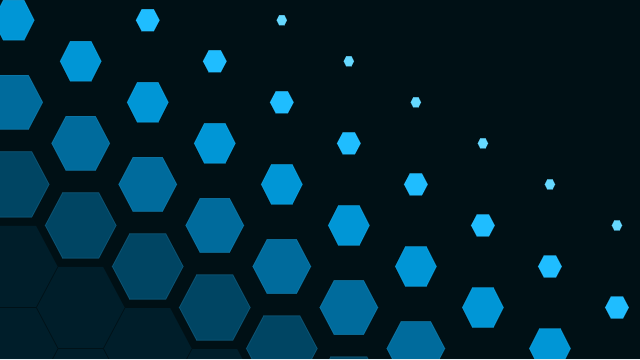
This background is drawn by a WebGL 1 fragment shader. Its source:

```glsl
precision highp float;

uniform vec2 u_resolution;

const vec3 BACKGROUND = vec3(0.0, 0.062, 0.084);
const vec3 RIM_LIGHT = vec3(0.35, 0.80, 1.0);
const vec3 BASE_LINE = vec3(0.92, 0.95, 0.96);
const vec2 GRID_ORIGIN = vec2(0.0380, 0.9438);
const vec2 GRID_STEP = vec2(0.1862, 0.228);
const float TOP_RATIO = 0.51;
const float RIM_WIDTH = 0.0022;
const float BASE_HEIGHT = 0.0028;

// Signed distance to a flat-topped hexagon with the given half width and height
float hexDistance(vec2 p, vec2 halfSize) {
    p = abs(p);
    vec2 slantNormal = normalize(vec2(halfSize.y, halfSize.x * (1.0 - TOP_RATIO)));
    float slant = dot(p - vec2(halfSize.x, 0.0), slantNormal);
    return max(p.y - halfSize.y, slant);
}

// Half size of the hexagons on a diagonal, growing toward the lower left
vec2 diagonalSize(float level) {
    if (level < -2.5) return vec2(0.0);
    if (level < -1.5) return vec2(0.0146, 0.0142);
    if (level < -0.5) return vec2(0.0332, 0.0308);
    if (level < 0.5) return vec2(0.0579, 0.0560);
    if (level < 1.5) return vec2(0.0815, 0.0759);
    if (level < 2.5) return vec2(0.0995, 0.0919);
    return vec2(0.1220, 0.1128);
}

// Fill colour of a diagonal, from pale cyan to deep navy
vec3 diagonalColor(float level) {
    if (level < -1.5) return vec3(0.40, 0.85, 1.0);
    if (level < -0.5) return vec3(0.12, 0.74, 1.0);
    if (level < 0.5) return vec3(0.0, 0.59, 0.84);
    if (level < 1.5) return vec3(0.0, 0.42, 0.61);
    if (level < 2.5) return vec3(0.0, 0.27, 0.39);
    return vec3(0.0, 0.118, 0.165);
}

float coverage(float dist, float pixelSize) {
    return clamp(0.5 - dist / pixelSize, 0.0, 1.0);
}

// Fill with a faint lighter rim on the lit diagonals
vec3 hexColor(float level, float dist, float pixelSize) {
    float rim = 1.0 - coverage(dist + RIM_WIDTH, pixelSize);
    float strength = level < 2.5 ? 0.15 : 0.0;
    return mix(diagonalColor(level), RIM_LIGHT, rim * strength);
}

void main() {
    float pixelSize = 1.0 / u_resolution.y;
    vec2 p = gl_FragCoord.xy * pixelSize;

    // Grid position, with rows counted downward
    vec2 grid = (p - GRID_ORIGIN) / GRID_STEP * vec2(1.0, -1.0);
    vec3 color = BACKGROUND;

    // Nearest hexagon in each of the two neighbouring columns
    for (int i = 0; i < 2; i++) {
        float column = floor(grid.x) + float(i);
        float level = floor(grid.y - 0.5 * column + 0.5);
        vec2 cell = vec2(column, level + 0.5 * column);
        vec2 offset = (grid - cell) * GRID_STEP;
        vec2 halfSize = diagonalSize(level);
        if (halfSize.x > 0.0) {
            float dist = hexDistance(offset, halfSize);
            float mask = coverage(dist, pixelSize);
            color = mix(color, hexColor(level, dist, pixelSize), mask);
        }
    }

    // Pale line along the lower edge
    color = mix(color, BASE_LINE, coverage(p.y - BASE_HEIGHT, pixelSize));

    gl_FragColor = vec4(color, 1.0);
}
```
